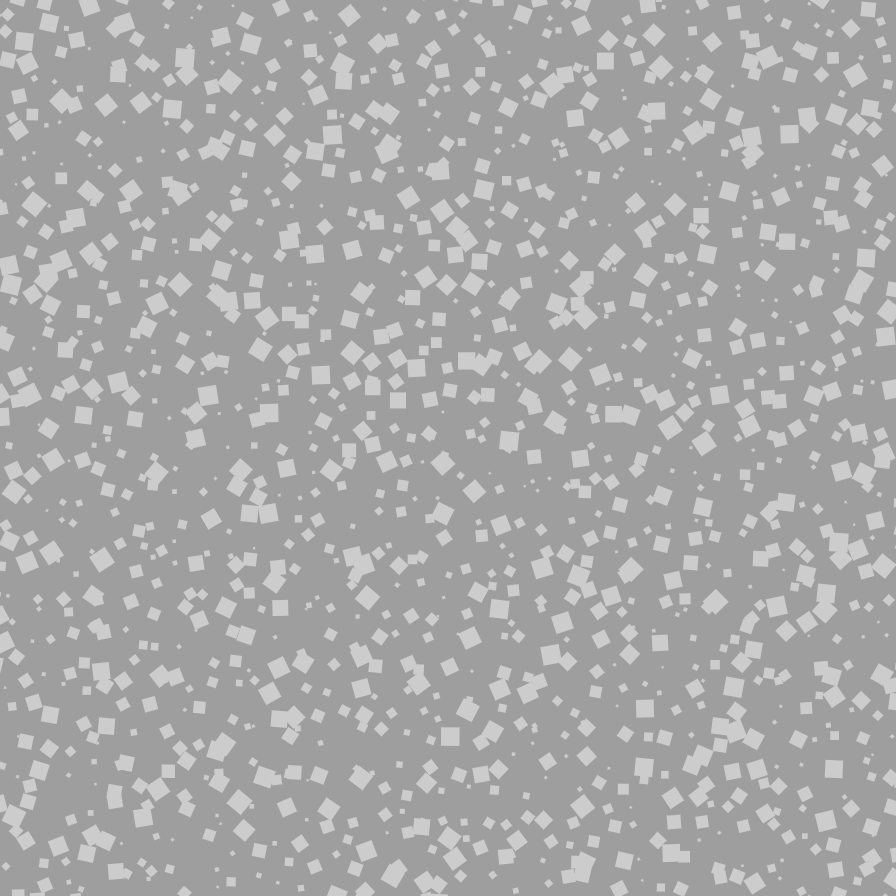
Reproduce this pattern procedurally as a Shadertoy shader.

```glsl
// Scattered light grey squares of mixed size and rotation on a mid grey ground.
// Each cell of a jittered grid holds one square; the nearest 3x3 cells are
// merged into a single distance, which is then antialiased over one pixel.

#define CELLS 37.0            // squares along the canvas height
#define MIN_HALF_SIDE 0.0012  // half side of the smallest square
#define MAX_HALF_SIDE 0.0105  // half side of the largest square
#define GROUND_COLOR vec3(0.62)
#define SQUARE_COLOR vec3(0.80)

const float QUARTER_TURN = 1.570796;

float hash(vec2 p, float seed) {
    return fract(sin(dot(p, vec2(127.1, 311.7)) + seed * 74.7) * 43758.5453);
}

// Distance to the sides of a rotated square, with sharp corners
float squareDistance(vec2 p, float halfSide, float angle) {
    float c = cos(angle), s = sin(angle);
    p = abs(mat2(c, -s, s, c) * p);
    return max(p.x, p.y) - halfSide;
}

// Distance to the union of the squares around a point
float scatterDistance(vec2 uv) {
    vec2 homeCell = floor(uv * CELLS);
    float nearest = 1.0;
    for (int y = -1; y <= 1; y++) {
        for (int x = -1; x <= 1; x++) {
            vec2 cell = homeCell + vec2(x, y);
            vec2 jitter = vec2(hash(cell, 1.0), hash(cell, 2.0));
            vec2 center = (cell + jitter) / CELLS;
            float halfSide = mix(MIN_HALF_SIDE, MAX_HALF_SIDE, hash(cell, 3.0));
            float angle = hash(cell, 4.0) * QUARTER_TURN;
            nearest = min(nearest, squareDistance(uv - center, halfSide, angle));
        }
    }
    return nearest;
}

void mainImage(out vec4 fragColor, in vec2 fragCoord) {
    vec2 uv = fragCoord / iResolution.y;
    float coverage = clamp(0.5 - scatterDistance(uv) * iResolution.y, 0.0, 1.0);
    fragColor = vec4(mix(GROUND_COLOR, SQUARE_COLOR, coverage), 1.0);
}
```
